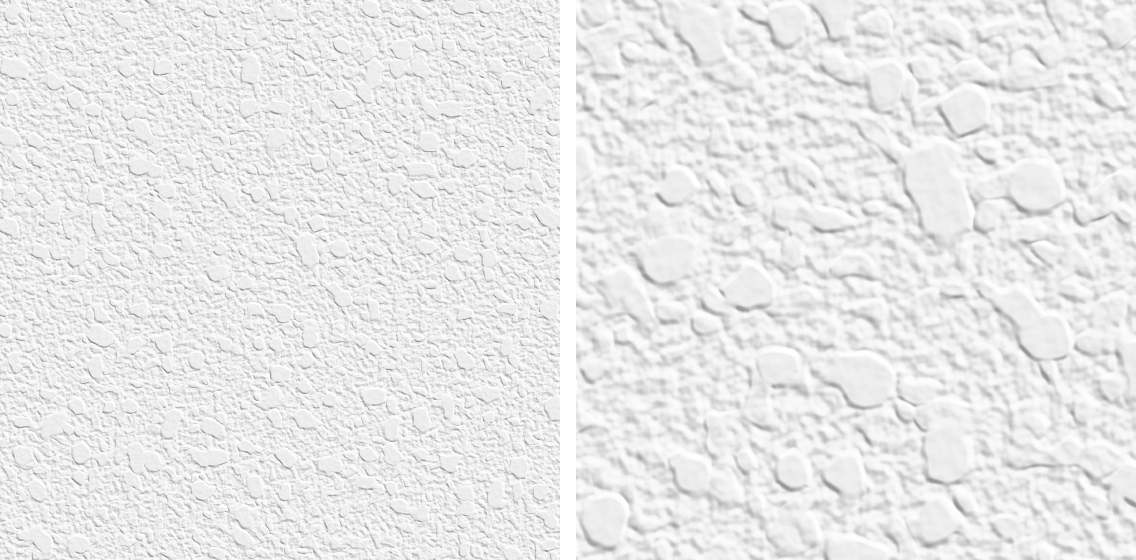
Left: the whole. Right: its middle third, enlarged.
Reproduce this texture procedurally as a Shadertoy shader.

```glsl
// White rough-cast plaster: fine grain with scattered flat chips, lit from the upper right.

const vec2  LIGHT_DIR     = vec2(0.5, 0.866);
const float LIGHT_STEP    = 0.001;   // half-width of the slope sample
const float RELIEF_GAIN   = 0.13;
const float FLAT_TONE     = 0.93;
const float HIGHLIGHT     = 0.07;    // headroom above the flat tone
const float SHADOW_GAIN   = 1.5;
const float DEEPEST_TONE  = 0.6;

const float GRAIN_FREQ    = 115.0;
const float GRAIN_HEIGHT  = 0.0042;
const float FINE_FREQ     = 220.0;
const float FINE_HEIGHT   = 0.0016;
const float CLUMP_FREQ    = 44.0;
const float CLUMP_HEIGHT  = 0.0024;

const float CHIP_CELLS    = 19.0;
const float PEBBLE_CELLS  = 42.0;
const float CHIP_SHARE    = 0.55;
const float PEBBLE_SHARE  = 0.42;
const float CHIP_HEIGHT   = 0.0042;
const float PEBBLE_HEIGHT = 0.0034;
const float EDGE_WIDTH    = 0.0042;
const float TOP_GRAIN     = 0.16;    // grain left on the flat tops
const float TAU           = 6.28319;

vec3 hash3(vec2 p) {
    vec3 q = fract(p.xyx * vec3(0.1031, 0.1030, 0.0973));
    q += dot(q, q.yxz + 33.33);
    return fract((q.xxy + q.yzz) * q.zyx);
}

float gradientAt(vec2 cell, vec2 offset) {
    float a = TAU * hash3(cell).x;
    return dot(vec2(cos(a), sin(a)), offset);
}

float gradientNoise(vec2 p) {
    vec2 i = floor(p), f = fract(p);
    vec2 u = f * f * f * (f * (f * 6.0 - 15.0) + 10.0);
    vec2 e = vec2(1.0, 0.0);
    float low  = mix(gradientAt(i, f), gradientAt(i + e, f - e), u.x);
    float high = mix(gradientAt(i + e.yx, f - e.yx), gradientAt(i + e.xx, f - e.xx), u.x);
    return mix(low, high, u.y);
}

// Coverage of flat-topped flakes, one candidate per grid cell
float flakes(vec2 p, float cells, float share, float seed) {
    vec2 home = floor(p * cells);
    float cover = 0.0;
    for (int y = -1; y <= 1; y++)
    for (int x = -1; x <= 1; x++) {
        vec2 cell = home + vec2(x, y);
        vec3 place = hash3(cell + seed);
        vec3 form = hash3(cell + seed + 57.3);
        if (place.z > share) continue;

        // Long axes lean from upper left to lower right
        float angle = 2.0 + (form.x - 0.5) * 2.4;
        vec2 axis = vec2(cos(angle), sin(angle));
        vec2 d = p - (cell + 0.15 + 0.7 * place.xy) / cells;
        d = vec2(dot(d, axis), dot(d, vec2(-axis.y, axis.x)));
        float width = mix(0.17, 0.32, form.y) / cells;
        d.x /= mix(1.0, 1.9, form.z * form.z);

        // Blend of disc and tapered block
        vec2 block = abs(d) * vec2(1.0, 1.1 + 0.25 * sign(d.x) * d.x / width);
        float radius = mix(length(d), max(block.x, block.y), 0.6 * form.x);
        float edge = 0.5 * EDGE_WIDTH;
        cover = max(cover, 1.0 - smoothstep(-edge, edge, radius - width));
    }
    return cover;
}

float surfaceHeight(vec2 p) {
    // Ragged outlines
    vec2 warp = vec2(gradientNoise(p * 48.0 + 7.7), gradientNoise(p * 48.0 + 91.2));
    vec2 ragged = p + 0.007 * warp;

    // Stippled ground
    float grain = GRAIN_HEIGHT * gradientNoise(p * GRAIN_FREQ + warp * 0.5)
                + FINE_HEIGHT * gradientNoise(p * FINE_FREQ + 31.4);
    float clump = smoothstep(0.12, 0.3, gradientNoise(ragged * CLUMP_FREQ + 13.1));
    float height = grain * (1.0 - 0.45 * clump) + CLUMP_HEIGHT * clump;

    // Pebbles, then larger chips, pressed over the ground
    float pebble = flakes(ragged, PEBBLE_CELLS, PEBBLE_SHARE, 211.0);
    height = mix(height, PEBBLE_HEIGHT + 2.0 * TOP_GRAIN * grain, pebble);
    float chip = flakes(ragged, CHIP_CELLS, CHIP_SHARE, 503.0);
    return mix(height, CHIP_HEIGHT + TOP_GRAIN * grain, chip);
}

void mainImage(out vec4 fragColor, in vec2 fragCoord) {
    vec2 p = fragCoord / iResolution.y;

    // Slope facing the light
    vec2 offset = LIGHT_DIR * LIGHT_STEP;
    float slope = (surfaceHeight(p - offset) - surfaceHeight(p + offset)) / (2.0 * LIGHT_STEP);

    // Soft highlights, deeper shadows
    float light = RELIEF_GAIN * slope;
    float lit = HIGHLIGHT * (1.0 - exp(-max(light, 0.0) / HIGHLIGHT));
    float shade = SHADOW_GAIN * min(light, 0.0);
    float tone = max(FLAT_TONE + lit + shade, DEEPEST_TONE);
    fragColor = vec4(vec3(tone), 1.0);
}
```
